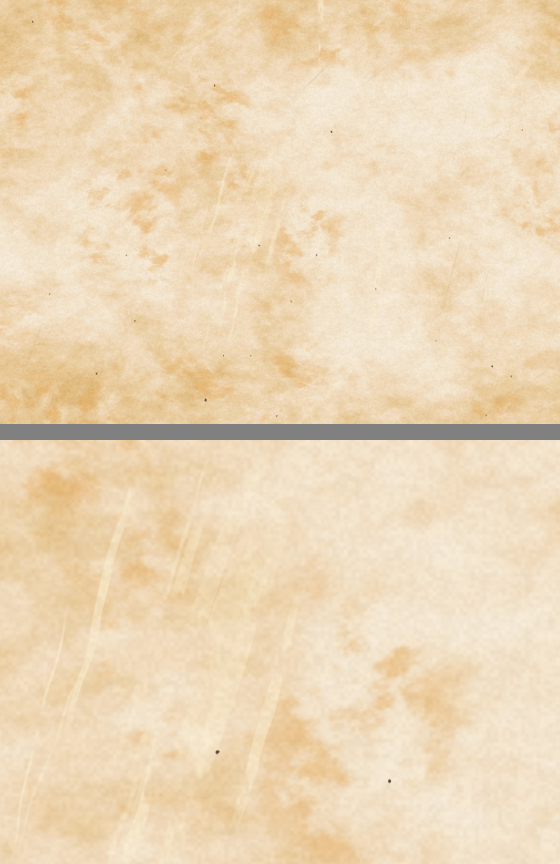
Top: the whole. Bottom: its middle third, enlarged.
Write a Shadertoy shader that draws this texture.

```glsl
const vec3 PALE  = vec3(0.958, 0.910, 0.835);
const vec3 IVORY = vec3(0.950, 0.890, 0.795);
const vec3 CREAM = vec3(0.940, 0.852, 0.730);
const vec3 SAND  = vec3(0.922, 0.820, 0.660);
const vec3 TAN   = vec3(0.908, 0.788, 0.600);
const vec3 OCHRE = vec3(0.870, 0.730, 0.500);
const vec3 RUST  = vec3(0.890, 0.670, 0.370);
const vec3 SCUFF = vec3(0.970, 0.920, 0.800);
const vec3 SPECK = vec3(0.270, 0.160, 0.070);

const float CLOUD_GAIN    = 4.8;
const float MOTTLE_GAIN   = 3.2;
const float FINE_GAIN     = 2.6;
const float EDGE_GAIN     = 0.95;
const float TONE_OFFSET   = -0.62;
const float RUST_AMOUNT   = 0.55;
const float SCUFF_AMOUNT  = 0.65;
const float CREASE_AMOUNT = 0.20;
const float GRAIN_AMOUNT  = 0.060;
const float SPECK_CELLS   = 11.0;
const float SPECK_CHANCE  = 0.14;
const int SCUFF_COUNT  = 24;
const int CREASE_COUNT = 10;

float hash(vec2 p) {
    vec3 q = fract(p.xyx * 0.1031);
    q += dot(q, q.yzx + 33.33);
    return fract((q.x + q.y) * q.z);
}

vec2 hash2(vec2 p) { return vec2(hash(p), hash(p + 57.3)); }

float noise(vec2 p) {
    vec2 i = floor(p), f = fract(p);
    f = f * f * (3.0 - 2.0 * f);
    return mix(mix(hash(i), hash(i + vec2(1, 0)), f.x),
               mix(hash(i + vec2(0, 1)), hash(i + vec2(1, 1)), f.x), f.y);
}

float fbm(vec2 p) {
    float sum = 0.0, amp = 0.45;
    for (int i = 0; i < 5; i++) {
        sum += amp * noise(p);
        p = mat2(1.6, 1.2, -1.2, 1.6) * p + 17.0;
        amp *= 0.58;
    }
    return sum;
}

// Paper colour from a tone measured in standard deviations
vec3 paperRamp(float t) {
    vec3 c = mix(PALE, IVORY, smoothstep(-2.0, -1.0, t));
    c = mix(c, CREAM, smoothstep(-1.1, -0.2, t));
    c = mix(c, SAND, smoothstep(-0.2, 0.6, t));
    c = mix(c, TAN, smoothstep(0.5, 1.3, t));
    return mix(c, OCHRE, smoothstep(1.2, 2.5, t));
}

// Tapered stroke around a centre, as coverage from 0 to 1
float stroke(vec2 d, float angle, float len, float width, float px) {
    vec2 dir = vec2(cos(angle), sin(angle));
    float along = abs(dot(d, dir)) / len;
    float across = abs(dot(d, vec2(-dir.y, dir.x)));
    float w = width * (1.0 - 0.5 * along);
    return (1.0 - smoothstep(w - px, w + px, across)) * (1.0 - smoothstep(0.6, 1.0, along));
}

// Sparse dark flecks, one candidate per cell
float specks(vec2 p, float px) {
    vec2 cell = floor(p * SPECK_CELLS);
    vec2 center = (cell + 0.15 + 0.7 * hash2(cell + 5.0)) / SPECK_CELLS;
    float size = hash(cell + 91.0);
    float radius = mix(0.0006, 0.0026, size * size * size);
    float d = length((p - center) * vec2(1.0, 0.8)) + 0.0015 * (noise(p * 500.0) - 0.5);
    return step(hash(cell + 23.0), SPECK_CHANCE) * (1.0 - smoothstep(radius - px, radius + px, d));
}

void mainImage(out vec4 fragColor, in vec2 fragCoord) {
    float px = 1.0 / iResolution.y;
    vec2 p = fragCoord * px, uv = fragCoord / iResolution.xy;

    // Broad clouds, finer mottling and darker borders
    vec2 warp = vec2(noise(p * 5.0), noise(p * 5.0 + 40.0)) - 0.5;
    float cloud = fbm(p * vec2(2.5, 3.1) + 0.35 * warp + 3.7) - 0.5;
    float mottle = fbm(p * vec2(9.0, 13.0) + 21.0) - 0.5;
    float fine = fbm(p * vec2(36.0, 46.0) + 2.0 * warp + 11.0) - 0.5;
    float edge = smoothstep(0.72, 1.0, uv.y) + smoothstep(0.35, 0.0, uv.y)
               + 0.5 * smoothstep(0.22, 0.0, uv.x) + 0.3 * smoothstep(0.88, 1.0, uv.x);
    float tone = CLOUD_GAIN * cloud + MOTTLE_GAIN * mottle + EDGE_GAIN * edge + TONE_OFFSET;
    vec3 color = paperRamp(tone + FINE_GAIN * fine * (0.75 + 0.5 * smoothstep(-1.0, 1.0, tone)));

    // Rusty crumbs in patches, strongest low on the sheet
    float patches = smoothstep(0.46, 0.70, fbm(p * 4.2 + 63.0) + 0.10 * smoothstep(0.45, 0.05, uv.y));
    float crumbs = smoothstep(0.46, 0.74, fbm(p * vec2(22.0, 32.0) + 1.5 * warp + 80.0));
    color = mix(color, RUST, RUST_AMOUNT * patches * crumbs);

    // Pale scuffs: most lean steeply near the middle, the rest are scattered
    float scuff = 0.0;
    float ragged = smoothstep(0.38, 0.50, fbm(p * vec2(42.0, 16.0)));
    vec2 wobble = 0.005 * (vec2(noise(p * 26.0), noise(p * 26.0 + 9.0)) - 0.5);
    for (int i = 0; i < SCUFF_COUNT; i++) {
        vec2 id = vec2(float(i), 7.0), r = hash2(id), s = hash2(id + 31.0);
        bool grouped = i % 3 != 0;
        vec2 center = grouped ? vec2(0.46, 0.28) + r * vec2(0.22, 0.32) : r * vec2(1.32, 1.0);
        float angle = grouped ? 1.26 + 0.2 * (s.x - 0.5) : 0.5 + 1.1 * s.x;
        float line = stroke(p - center + wobble, angle, mix(0.06, 0.17, s.y), mix(0.001, 0.012, r.x * s.y), px);
        scuff = max(scuff, line * mix(0.4, 1.0, s.x));
    }
    color = mix(color, SCUFF, SCUFF_AMOUNT * scuff * ragged);

    // Faint brown creases with a gentle bend
    float crease = 0.0;
    for (int i = 0; i < CREASE_COUNT; i++) {
        vec2 id = vec2(float(i), 113.0), r = hash2(id), s = hash2(id + 19.0);
        vec2 d = p - r * vec2(1.32, 1.0) + 0.03 * (noise(p * 9.0 + r * 50.0) - 0.5);
        crease = max(crease, stroke(d, 0.5 + s.x, mix(0.04, 0.11, s.y), 0.0014, px));
    }
    color = mix(color, OCHRE * 0.82, CREASE_AMOUNT * crease * smoothstep(0.25, 0.7, noise(p * 40.0)));

    // Fibre grain and flecks
    float grain = 0.65 * noise(p * 330.0) + 0.35 * noise(p * vec2(110.0, 170.0)) - 0.5;
    color += GRAIN_AMOUNT * grain * vec3(0.7, 1.0, 1.25);
    color = mix(color, SPECK, 0.85 * specks(p, px));
    fragColor = vec4(clamp(color, 0.0, 1.0), 1.0);
}
```
